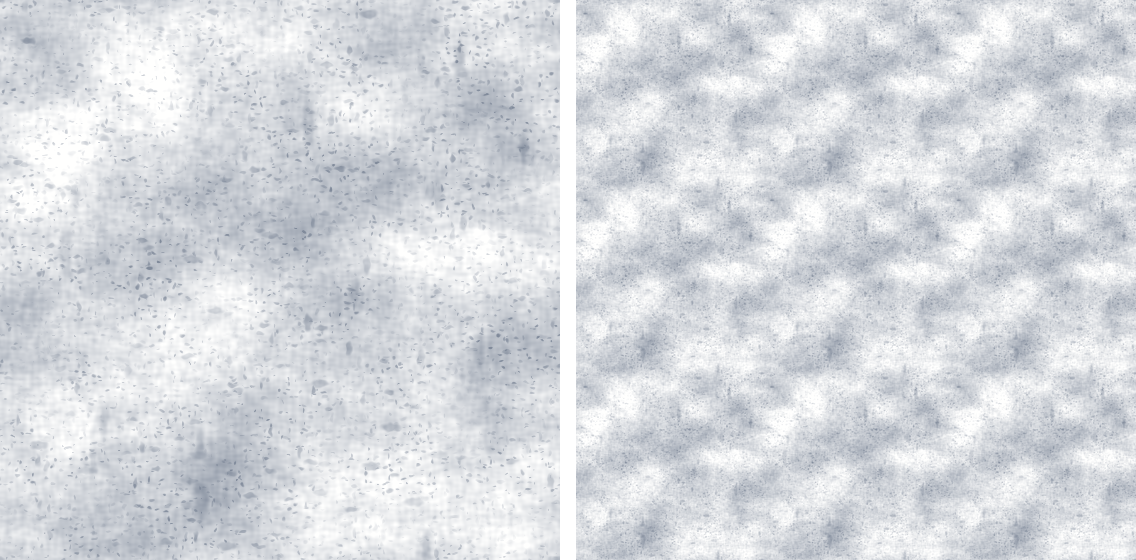
Left: one tile. Right: repeated 3 by 3.
This texture is drawn by a WebGL 2 fragment shader. Its source:

```glsl
#version 300 es
precision highp float;
precision highp int;
// Weathered pale plaster: soft blue-grey clouds, faint streaks and scattered flecks, tiling.

uniform vec2 u_resolution;
out vec4 outColor;

// Colour ramp
const vec3 SLATE = vec3(0.50, 0.54, 0.605);
const vec3 CHALK = vec3(1.0, 1.0, 0.997);

// Clouds
const vec2 CLOUD_CELLS = vec2(3.0, 4.0);
const int CLOUD_OCTAVES = 6;
const float CLOUD_GAIN = 0.62;
const float CLOUD_CONTRAST = 0.47;
const float BASE_TONE = 0.71;
const float WARP = 0.03;

// Streaks and flecks
const float STREAK_CONTRAST = 0.13;
const float FLECK_CONTRAST = 0.50;
const float SMUDGE_CONTRAST = 0.30;
const float RAGGEDNESS = 0.0022;

vec3 random3(vec2 cell, int salt) {
    uvec3 v = uvec3(ivec3(ivec2(cell), salt)) * 1664525u + 1013904223u;
    for (int i = 0; i < 2; i++) {
        v.x += v.y * v.z;
        v.y += v.z * v.x;
        v.z += v.x * v.y;
        v ^= v >> 16u;
    }
    return vec3(v & 0xffffu) / 65535.0;
}

// Wraps a cell index into the tile
vec2 wrapCell(vec2 cell, vec2 cells) {
    return floor(mod(cell + 0.5, cells));
}

float cornerSlope(vec2 cell, vec2 corner, vec2 f, vec2 cells, int salt) {
    float angle = 6.28319 * random3(wrapCell(cell + corner, cells), salt).x;
    return dot(vec2(cos(angle), sin(angle)), f - corner);
}

// Gradient noise that repeats after a whole number of cells
float gradientNoise(vec2 uv, vec2 cells, int salt) {
    vec2 p = uv * cells;
    vec2 cell = floor(p);
    vec2 f = p - cell;
    vec2 s = f * f * f * (f * (f * 6.0 - 15.0) + 10.0);
    float low = mix(cornerSlope(cell, vec2(0, 0), f, cells, salt),
                    cornerSlope(cell, vec2(1, 0), f, cells, salt), s.x);
    float high = mix(cornerSlope(cell, vec2(0, 1), f, cells, salt),
                     cornerSlope(cell, vec2(1, 1), f, cells, salt), s.x);
    return mix(low, high, s.y);
}

float clouds(vec2 uv) {
    float sum = 0.0, amplitude = 1.0;
    vec2 cells = CLOUD_CELLS;
    for (int i = 0; i < CLOUD_OCTAVES; i++) {
        sum += amplitude * gradientNoise(uv, cells, 10 + i);
        amplitude *= CLOUD_GAIN;
        cells *= 2.0;
    }
    return sum;
}

// Scattered soft ellipses, at most one per cell; some are turned upright
float flecks(vec2 uv, float cells, vec2 radius, float density, float upright, float blur, int salt) {
    vec2 home = floor(uv * cells);
    float cover = 0.0;
    for (int y = -1; y <= 1; y++) {
        for (int x = -1; x <= 1; x++) {
            vec2 cell = home + vec2(x, y);
            vec2 id = wrapCell(cell, vec2(cells));
            vec3 place = random3(id, salt);
            vec3 kind = random3(id, salt + 1);
            if (place.z > density) continue;
            vec2 size = (kind.x < upright ? radius.yx : radius) * mix(0.55, 1.4, kind.y);
            float d = length((uv - (cell + place.xy) / cells) / size);
            float shape = 1.0 - smoothstep(1.0 - blur, 1.0 + blur, d);
            cover = max(cover, shape * mix(0.25, 1.0, kind.z));
        }
    }
    return cover;
}

void main() {
    vec2 uv = gl_FragCoord.xy / u_resolution;

    // Cloudy ground
    vec2 drift = vec2(gradientNoise(uv, vec2(7.0), 1), gradientNoise(uv, vec2(7.0), 2));
    float tone = BASE_TONE + CLOUD_CONTRAST * clouds(uv + WARP * drift);

    // Faint upright and level streaks
    float streaks = gradientNoise(uv, vec2(110.0, 38.0), 3) + gradientNoise(uv, vec2(44.0, 120.0), 4);
    tone += STREAK_CONTRAST * streaks;

    // Ragged flecks in three sizes, gathered in loose patches
    vec2 jitter = vec2(gradientNoise(uv, vec2(90.0), 5), gradientNoise(uv, vec2(90.0), 6));
    vec2 rough = uv + RAGGEDNESS * 2.0 * jitter;
    float patches = clamp(0.7 + 1.3 * gradientNoise(uv, vec2(9.0), 7), 0.2, 1.0);
    float fine = flecks(rough, 84.0, vec2(0.0030, 0.0018), 0.60, 0.30, 0.55, 30);
    float medium = flecks(rough, 38.0, vec2(0.0070, 0.0032), 0.36, 0.30, 0.45, 40);
    float large = flecks(rough, 13.0, vec2(0.0120, 0.0055), 0.28, 0.20, 0.35, 50);
    tone -= FLECK_CONTRAST * max(patches * max(fine, 0.8 * medium), 0.65 * large);

    // Broad upright smudges
    float smudge = flecks(rough, 5.0, vec2(0.0100, 0.0320), 0.30, 0.0, 0.60, 60);
    tone -= SMUDGE_CONTRAST * smudge;

    outColor = vec4(mix(SLATE, CHALK, clamp(tone, 0.0, 1.0)), 1.0);
}
```
